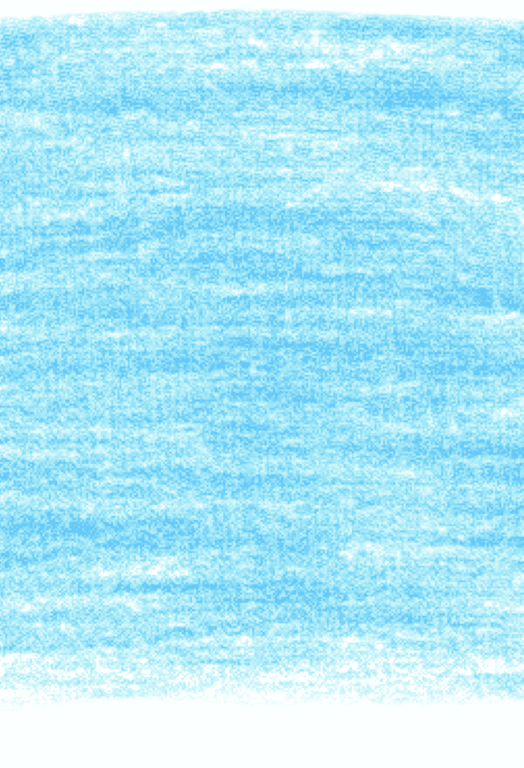
A WebGL 1 fragment shader for this texture:

```glsl
precision highp float;
// Sky-blue coloured pencil on white paper: long, slightly arched horizontal
// strokes broken up by fine paper tooth, fading to bare paper at the bottom.
// Layers of stretched value noise form one pigment tone, mapped to a ramp.
uniform vec2 u_resolution;

#define PIGMENT 0.665        // mean tone of the filled area
#define GRAIN_SCALE 370.0    // paper tooth cells per canvas height
#define GRAIN_AMOUNT 0.62
#define STROKE_AMOUNT 0.38
#define FLECK_AMOUNT 0.30
#define ARCH 0.10            // bend of the strokes
#define TOP_EDGE 0.979
#define FADE_LOW 0.075
#define FADE_HIGH 0.235
#define SCRATCHES 12

const vec3 PAPER = vec3(0.99, 1.0, 1.0);
const vec3 PALE  = vec3(0.80, 0.96, 0.98);
const vec3 SKY   = vec3(0.59, 0.89, 0.97);
const vec3 DEEP  = vec3(0.40, 0.79, 0.97);

float hash(vec2 p) {
  return fract(sin(dot(p, vec2(127.1, 311.7))) * 43758.5453);
}

float noise(vec2 p) {
  vec2 i = floor(p), f = fract(p);
  f = f * f * (3.0 - 2.0 * f);
  float low = mix(hash(i), hash(i + vec2(1.0, 0.0)), f.x);
  float high = mix(hash(i + vec2(0.0, 1.0)), hash(i + vec2(1.0, 1.0)), f.x);
  return mix(low, high, f.y);
}

// Noise centred on zero
float signedNoise(vec2 p) { return noise(p) - 0.5; }

float segmentDistance(vec2 p, vec2 a, vec2 b) {
  vec2 d = b - a;
  return length(p - a - d * clamp(dot(p - a, d) / dot(d, d), 0.0, 1.0));
}

// Short steep scratches that lift pigment near the middle
float scratches(vec2 p) {
  float mark = 0.0;
  for (int i = 0; i < SCRATCHES; i++) {
    float k = float(i);
    float along = hash(vec2(k, 3.0));
    vec2 start = vec2(0.20 + 0.36 * along * along, 0.41 + 0.25 * hash(vec2(k, 7.0)));
    vec2 reach = vec2(0.03 * (hash(vec2(k, 11.0)) - 0.3), 0.015 + 0.03 * hash(vec2(k, 17.0)));
    float d = segmentDistance(p, start, start + reach);
    mark = max(mark, 1.0 - smoothstep(0.0006, 0.0026, d));
  }
  return mark;
}

vec3 pigmentColor(float t) {
  vec3 c = mix(PAPER, PALE, smoothstep(0.0, 0.34, t));
  c = mix(c, SKY, clamp((t - 0.34) / 0.36, 0.0, 1.0));
  return mix(c, DEEP, clamp((t - 0.70) / 0.32, 0.0, 1.0));
}

void main() {
  vec2 p = gl_FragCoord.xy / u_resolution.y;

  // Coordinates that follow the arched, slightly wavering hand strokes
  vec2 q = p;
  q.y += ARCH * (p.x - 0.34) * (p.x - 0.34);
  q.y += 0.008 * signedNoise(p * vec2(4.0, 7.0));

  // Strokes from broad bands to thin lines
  float bands = signedNoise(q * vec2(2.5, 17.0) + 5.0);
  float strokes = signedNoise(q * vec2(6.0, 72.0) + 19.0);
  float lines = signedNoise(q * vec2(13.0, 165.0) + 41.0);
  float streak = 0.75 * bands + strokes + 0.7 * lines;

  // Paper tooth, fine and medium
  float tooth = signedNoise(p * GRAIN_SCALE + 3.0);
  float clumps = signedNoise(p * vec2(125.0, 165.0) + 71.0);
  float grain = GRAIN_AMOUNT * tooth + 0.28 * clumps;

  // Ragged pale flecks gathered along the lighter strokes
  float fleck = 0.55 * noise(p * vec2(85.0, 150.0) + 13.0)
              + 0.45 * noise(q * vec2(22.0, 85.0) + 29.0);
  fleck = smoothstep(0.58, 0.80, fleck + 0.12 * tooth - 0.10 * bands);

  float tone = PIGMENT + STROKE_AMOUNT * streak + grain - FLECK_AMOUNT * fleck;
  tone -= 0.22 * scratches(p + 0.002 * clumps) * (0.6 + tooth);

  // Thinning towards the bottom, ragged edge at the top
  float fade = smoothstep(FADE_LOW, FADE_HIGH, q.y + 0.025 * streak);
  tone -= 0.50 * (1.0 - fade);
  tone *= smoothstep(FADE_LOW, FADE_LOW + 0.045, q.y + 0.02 * strokes);
  float topY = q.y + 0.008 * strokes + 0.004 * tooth;
  tone -= 0.25 * smoothstep(TOP_EDGE - 0.012, TOP_EDGE, topY);
  tone *= 1.0 - smoothstep(TOP_EDGE, TOP_EDGE + 0.009, topY);

  gl_FragColor = vec4(pigmentColor(clamp(tone, 0.0, 1.05)), 1.0);
}
```
